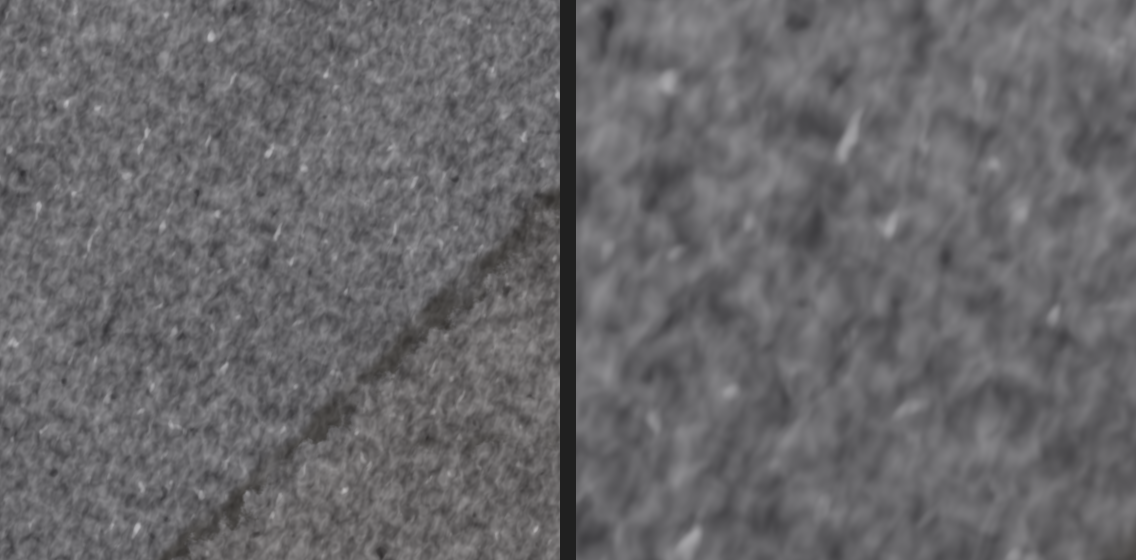
Left: the whole. Right: its middle third, enlarged.
Give the GLSL for this texture, as a WebGL 1 fragment shader.

```glsl
precision highp float;
uniform vec2 u_resolution;

#define GRAIN_SCALE 50.0
#define GRAIN_CONTRAST 0.27
#define GRAIN_STRETCH 0.68
#define GRAIN_TILT 1.2
#define WARP 0.0045
#define FLECK_GLOW 0.17
#define PIT_DEPTH 0.08
#define CRACK_WIDTH 0.015
#define CRACK_DARKNESS 0.85
#define COOL_STONE vec3(0.414, 0.411, 0.422)
#define WARM_STONE vec3(0.414, 0.404, 0.405)
#define CRACK_COLOR vec3(0.250, 0.240, 0.230)

vec2 gradientAt(vec2 cell) {
  vec3 h = fract(cell.xyx * vec3(0.1031, 0.1030, 0.0973));
  h += dot(h, h.yzx + 33.33);
  float angle = 6.28318 * fract((h.x + h.y) * h.z);
  return vec2(cos(angle), sin(angle));
}

float gradientNoise(vec2 p) {
  vec2 i = floor(p);
  vec2 f = p - i;
  vec2 u = f * f * f * (f * (f * 6.0 - 15.0) + 10.0);
  vec2 e = vec2(1.0, 0.0);
  float a = dot(gradientAt(i), f);
  float b = dot(gradientAt(i + e.xy), f - e.xy);
  float c = dot(gradientAt(i + e.yx), f - e.yx);
  float d = dot(gradientAt(i + e.xx), f - e.xx);
  return mix(mix(a, b, u.x), mix(c, d, u.x), u.y);
}

// Layered noise for broad stains and ragged edges
float fbm(vec2 p) {
  float sum = 0.0;
  float gain = 0.6;
  for (int i = 0; i < 4; i++) {
    sum += gain * gradientNoise(p);
    p = mat2(1.6, 1.2, -1.2, 1.6) * p + 17.3;
    gain *= 0.55;
  }
  return sum;
}

// Coordinates stretched along the lean of the grains
vec2 grainSpace(vec2 p) {
  vec2 along = vec2(cos(GRAIN_TILT), sin(GRAIN_TILT));
  vec2 across = vec2(along.y, -along.x);
  return vec2(dot(p, across), dot(p, along) * GRAIN_STRETCH);
}

float grains(vec2 p) {
  vec2 warp = vec2(gradientNoise(p * 45.0), gradientNoise(p * 45.0 + 71.0));
  vec2 q = grainSpace(p + WARP * warp) * GRAIN_SCALE + 40.0;
  float sum = 0.50 * gradientNoise(q);
  sum += 0.44 * gradientNoise(q * 1.9 + 13.7);
  sum += 0.14 * gradientNoise(q * 3.4 + 29.1);
  return sum + 0.34 * gradientNoise(p * 24.0 + 5.0);
}

// Dark band with a ragged border around a signed distance
float crackBand(float dist, float halfWidth, float softness) {
  return 1.0 - smoothstep(halfWidth - softness, halfWidth + softness, abs(dist));
}

void main() {
  vec2 uv = gl_FragCoord.xy / u_resolution;
  float ragged = fbm(uv * 22.0 + 3.0);
  float stain = fbm(uv * 3.5 + 50.0);
  float blotch = gradientNoise(uv * 11.0 + 80.0);
  float grain = grains(uv);

  // Main diagonal crack, widest towards the upper right
  float ridge = 0.017 + 0.926 * (uv.x - 0.325);
  float dist = (uv.y - ridge) * 0.734 + 0.022 * gradientNoise(uv * 11.0) + 0.03 * ragged;
  float swell = exp(-pow((uv.x - 0.81) / 0.11, 2.0));
  float halfWidth = CRACK_WIDTH + 0.010 * swell + 0.04 * ragged;
  float crack = crackBand(dist, halfWidth, 0.011);
  crack *= clamp(0.85 + 1.1 * gradientNoise(uv * 15.0 + 9.0), 0.3, 1.0);
  float shade = exp(-pow(dist / 0.045, 2.0));

  // Faint broken side crack near the right edge
  float sideLine = 0.203 + 0.1 * (uv.x - 0.73);
  float sideDist = uv.y - sideLine + 0.03 * ragged;
  float side = crackBand(sideDist, 0.011 + 0.025 * ragged, 0.010);
  side *= smoothstep(0.69, 0.76, uv.x);
  side *= smoothstep(-0.3, 0.15, gradientNoise(uv * 9.0 + 31.0));

  // Stone tone, warmer below the crack
  float warmth = smoothstep(0.07, -0.07, dist + 0.1 * stain);
  vec3 color = mix(COOL_STONE, WARM_STONE, warmth) + 0.004;
  color += GRAIN_CONTRAST * grain + 0.085 * stain + 0.035 * blotch;
  color -= 0.04 * shade;

  // Scattered bright flecks and dark pits
  vec2 speckPos = grainSpace(uv) * 46.0;
  float fleck = smoothstep(0.34, 0.66, gradientNoise(speckPos + 90.0) + 0.25 * grain);
  float pit = smoothstep(0.38, 0.62, gradientNoise(uv * 36.0 + 120.0) - 0.2 * grain);
  color += FLECK_GLOW * fleck * (1.0 - crack);
  color -= PIT_DEPTH * pit;

  // Cracks keep a little of the grain
  vec3 crackTone = CRACK_COLOR + 0.11 * grain;
  color = mix(color, crackTone, CRACK_DARKNESS * max(crack, 0.75 * side));

  gl_FragColor = vec4(clamp(color, 0.0, 1.0), 1.0);
}
```
